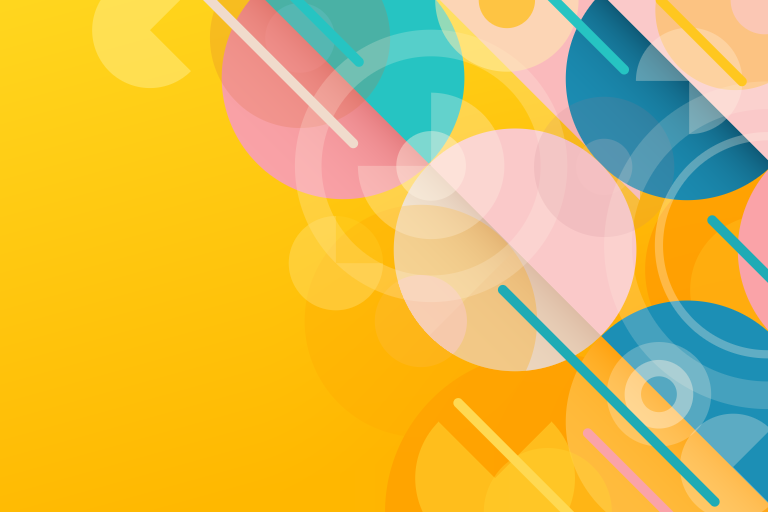
Write a Shadertoy shader that draws this background.

```glsl
const vec3 WHITE = vec3(1.0, 0.96, 0.9);
const vec3 GOLD = vec3(1.0, 0.83, 0.2);
const vec3 ORANGE = vec3(1.0, 0.6, 0.0);
const vec3 TEAL = vec3(0.12, 0.67, 0.71);
const vec3 AQUA = vec3(0.15, 0.77, 0.76);
const vec3 BLUE = vec3(0.11, 0.56, 0.71);
const vec3 PINK = vec3(0.98, 0.64, 0.66);
const vec3 BLUSH = vec3(0.98, 0.79, 0.79);
const vec3 CREAM = vec3(0.95, 0.91, 0.83);
const vec3 PEACH = vec3(0.99, 0.76, 0.46);

// Distance functions
float disc(vec2 p, vec2 c, float r) {
    return length(p - c) - r;
}

float ring(vec2 p, vec2 c, float r, float halfWidth) {
    return abs(length(p - c) - r) - halfWidth;
}

// Disc without the quarter that faces the given angle
float notched(vec2 p, vec2 c, float r, float facing) {
    float t = 0.7854 - facing;
    vec2 q = mat2(cos(t), sin(t), -sin(t), cos(t)) * (p - c);
    return max(length(q) - r, min(q.x, q.y));
}

// Rounded bar falling to the right at 45 degrees
float bar(vec2 p, vec2 start, float run) {
    vec2 q = p - start;
    float t = clamp((q.x - q.y) * 0.5, 0.0, run);
    return length(q - vec2(t, -t)) - 0.0095;
}

// Painting helpers
vec3 paint(vec3 base, float d, vec3 color, float alpha) {
    return mix(base, color, alpha * clamp(0.5 - d * iResolution.y, 0.0, 1.0));
}

// Disc cut by a diagonal; the lower side is shaded along the cut
vec3 splitDisc(vec3 base, float d, float cut, vec3 low, vec3 high, vec3 shade, float depth) {
    low = mix(low, shade, depth * exp(-max(-cut, 0.0) / 0.07));
    return paint(base, d, paint(high, cut, low, 1.0), 1.0);
}

vec3 backdrop(vec2 p) {
    float fall = clamp(0.25 * p.x + 0.9 * (1.0 - p.y), 0.0, 1.0);
    vec3 col = mix(vec3(1.0, 0.84, 0.12), vec3(1.0, 0.72, 0.0), fall);
    float warm = smoothstep(0.5, 1.5, p.x) * smoothstep(0.9, 0.2, p.y);
    col = mix(col, vec3(1.0, 0.66, 0.02), warm);
    col = paint(col, disc(p, vec2(1.064, 0.0), 0.312), ORANGE, 0.6);
    col = paint(col, disc(p, vec2(1.465, 0.473), 0.205), ORANGE, 0.7);
    return paint(col, disc(p, vec2(1.494, 0.434), 0.146), GOLD, 0.25);
}

vec3 largeDiscs(vec3 col, vec2 p) {
    float r = 0.237;
    float mainCut = (p.x + p.y - 1.518) * 0.7071;
    float cornerCut = (p.x + p.y - 2.187) * 0.7071;
    float wedgeCut = (1.859 - p.x - p.y) * 0.7071;
    col = paint(col, max(wedgeCut, p.x - 1.25), mix(BLUSH, PINK, 0.4), 1.0);
    col = splitDisc(col, disc(p, vec2(0.670, 0.848), r), mainCut, PINK, AQUA, vec3(0.83, 0.36, 0.36), 0.55);
    col = splitDisc(col, disc(p, vec2(1.342, 0.846), r), cornerCut, BLUE, BLUSH, vec3(0.04, 0.28, 0.38), 0.75);
    col = splitDisc(col, disc(p, vec2(1.342, 0.176), r), mainCut, vec3(1.0, 0.74, 0.25), BLUE, ORANGE, 0.75);
    col = paint(col, disc(p, vec2(1.678, 0.512), r), PINK, 1.0);
    vec2 hub = vec2(1.006, 0.512);
    col = splitDisc(col, disc(p, hub, r), mainCut, CREAM, BLUSH, vec3(0.78, 0.6, 0.52), 0.6);
    // Tinted lower quarter and peach corner
    float quarter = max(disc(p, hub, r), abs(p.x - hub.x) + p.y - hub.y);
    col = paint(col, quarter, vec3(0.9, 0.76, 0.65), 0.4);
    float corner = max(disc(p, vec2(1.436, 0.98), 0.156), -cornerCut);
    return paint(col, corner, PEACH, 0.85);
}

vec3 overlays(vec3 col, vec2 p) {
    // Upper left
    vec2 c = vec2(0.586, 0.926);
    col = paint(col, notched(p, vec2(0.293, 0.941), 0.113, 0.0), vec3(1.0, 0.92, 0.5), 0.55);
    col = paint(col, disc(p, c, 0.176), vec3(0.85, 0.4, 0.2), 0.2);
    col = paint(col, disc(p, c, 0.068), AQUA, p.x + p.y > 1.518 ? 0.5 : 0.0);
    col = paint(col, disc(p, c, 0.068), PINK, 0.15);
    // Centre
    c = vec2(0.822, 0.373);
    col = paint(col, disc(p, c, 0.227), vec3(1.0, 0.65, 0.0), p.x + p.y < 1.518 ? 0.3 : 0.0);
    col = paint(col, disc(p, c, 0.09), BLUSH, disc(p, vec2(1.006, 0.512), 0.237) < 0.0 ? 0.55 : 0.1);
    c = vec2(0.842, 0.676);
    col = paint(col, ring(p, c, 0.24, 0.026), WHITE, 0.22);
    col = paint(col, notched(p, c, 0.143, 2.356), WHITE, 0.28);
    col = paint(col, disc(p, c, 0.068), WHITE, 0.4);
    col = paint(col, notched(p, vec2(0.656, 0.486), 0.092, 0.785), WHITE, 0.2);
    col = paint(col, disc(p, vec2(0.656, 0.486), 0.092), GOLD, 0.25);
    // Top and right
    col = paint(col, disc(p, vec2(0.99, 1.0), 0.14), vec3(1.0, 0.94, 0.68), 0.5);
    col = paint(col, disc(p, vec2(0.99, 1.0), 0.055), vec3(1.0, 0.75, 0.15), 0.8);
    c = vec2(1.18, 0.674);
    col = paint(col, disc(p, c, 0.137), vec3(0.75, 0.45, 0.5), 0.13);
    col = paint(col, disc(p, c, 0.055), BLUSH, 0.18);
    col = paint(col, notched(p, vec2(1.346, 0.842), 0.104, -2.356), WHITE, 0.3);
    col = paint(col, disc(p, vec2(1.494, 1.0), 0.067), BLUSH, 0.7);
    c = vec2(1.5, 0.521);
    col = paint(col, ring(p, c, 0.293, 0.027), WHITE, 0.18);
    col = paint(col, ring(p, c, 0.213, 0.008), WHITE, 0.3);
    // Bottom
    col = paint(col, notched(p, vec2(0.967, 0.066), 0.156, 1.571), GOLD, 0.55);
    col = paint(col, disc(p, vec2(1.07, 0.0), 0.125), GOLD, 0.4);
    c = vec2(1.287, 0.23);
    col = paint(col, disc(p, c, 0.102), WHITE, 0.25);
    col = paint(col, ring(p, c, 0.051, 0.016), WHITE, 0.4);
    return paint(col, notched(p, vec2(1.432, 0.088), 0.104, 0.0), WHITE, 0.28);
}

vec3 bars(vec3 col, vec2 p) {
    col = paint(col, bar(p, vec2(0.40, 1.01), 0.29), vec3(0.94, 0.86, 0.8), 1.0);
    col = paint(col, bar(p, vec2(0.57, 1.01), 0.131), AQUA, 1.0);
    col = paint(col, bar(p, vec2(1.07, 1.013), 0.149), AQUA, 1.0);
    col = paint(col, bar(p, vec2(1.29, 1.0), 0.159), vec3(1.0, 0.78, 0.12), 1.0);
    col = paint(col, bar(p, vec2(1.391, 0.57), 0.2), TEAL, 1.0);
    col = paint(col, bar(p, vec2(0.982, 0.434), 0.414), TEAL, 1.0);
    col = paint(col, bar(p, vec2(0.895, 0.213), 0.3), vec3(1.0, 0.85, 0.32), 1.0);
    return paint(col, bar(p, vec2(1.148, 0.154), 0.3), PINK, 1.0);
}

void mainImage(out vec4 fragColor, in vec2 fragCoord) {
    vec2 p = fragCoord / iResolution.y;
    vec3 col = largeDiscs(backdrop(p), p);
    fragColor = vec4(bars(overlays(col, p), p), 1.0);
}
```
